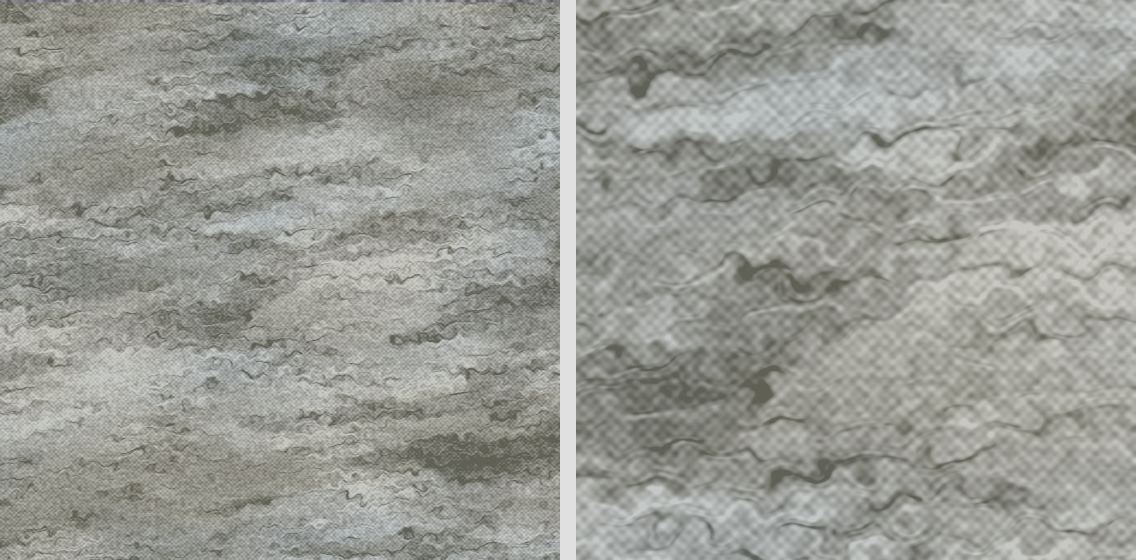
Left: the whole. Right: its middle third, enlarged.
This texture is drawn by a Shadertoy shader. Its source:

```glsl
const vec3 OLIVE_DARK = vec3(0.375, 0.378, 0.335);
const vec3 STONE_MID = vec3(0.595, 0.598, 0.574);
const vec3 PALE_LIGHT = vec3(0.775, 0.785, 0.770);
const vec3 COOL_SHIFT = vec3(-0.012, 0.002, 0.022);
const vec3 EDGE_VIOLET = vec3(0.50, 0.49, 0.54);

const float TILT = 0.13;                   // upward slant to the right, radians
const vec2 BAND_SCALE = vec2(2.8, 9.5);
const vec2 RIPPLE_SCALE = vec2(17.0, 46.0);
const vec2 JAG_SCALE = vec2(48.0, 64.0);
const vec2 GRAIN_SCALE = vec2(130.0, 185.0);
const float WEAVE_CYCLES = 128.0;
const float BASE_TONE = 0.628;
const float BROAD_CONTRAST = 0.19;
const float TROUGH_DEPTH = 0.120;
const float RELIEF_CONTRAST = 0.30;
const float CREASE_DEPTH = 0.09;
const float GRAIN_CONTRAST = 0.12;
const float WEAVE_CONTRAST = 0.048;
const float EDGE_HEIGHT = 0.004;

vec2 gradientAt(vec2 cell) {
    vec3 h = fract(cell.xyx * vec3(0.1031, 0.1030, 0.0973));
    h += dot(h, h.yzx + 33.33);
    float angle = 6.28318 * fract((h.x + h.y) * h.z);
    return vec2(cos(angle), sin(angle));
}

float gradientNoise(vec2 p) {
    vec2 i = floor(p);
    vec2 f = p - i;
    vec2 u = f * f * f * (f * (f * 6.0 - 15.0) + 10.0);
    vec2 e = vec2(1.0, 0.0);
    float low = mix(dot(gradientAt(i), f),
                    dot(gradientAt(i + e), f - e), u.x);
    float high = mix(dot(gradientAt(i + e.yx), f - e.yx),
                     dot(gradientAt(i + 1.0), f - 1.0), u.x);
    return mix(low, high, u.y);
}

float fbm(vec2 p, int octaves) {
    float sum = 0.0;
    float gain = 1.0;
    for (int i = 0; i < octaves; i++) {
        sum += gain * gradientNoise(p);
        p = mat2(1.98, 0.16, -0.16, 1.98) * p + vec2(17.3, 9.1);
        gain *= 0.5;
    }
    return sum;
}

void mainImage(out vec4 fragColor, in vec2 fragCoord) {
    vec2 uv = fragCoord / iResolution.xy;
    float c = cos(TILT);
    float s = sin(TILT);
    vec2 p = mat2(c, -s, s, c) * uv;

    // Gentle bending for the bands, small jags for their outlines
    vec2 bend = vec2(gradientNoise(p * vec2(4.0, 7.0) + 31.0),
                     gradientNoise(p * vec2(5.0, 8.0) + 57.0));
    vec2 jag = vec2(gradientNoise(p * JAG_SCALE + 71.0),
                    gradientNoise(p * JAG_SCALE + 97.0));

    // Broad light and ragged dark troughs
    vec2 bandPos = p * BAND_SCALE + bend * vec2(0.25, 0.35) + jag * vec2(0.06, 0.13);
    float broad = fbm(bandPos * vec2(0.8, 0.65) + 83.0, 4);
    float trough = smoothstep(0.06, 0.30, fbm(bandPos + 12.0, 5));

    // Broken ripples lit from above, stronger in some patches
    vec2 ripplePos = p * RIPPLE_SCALE + bend * vec2(0.3, 0.6) + jag * vec2(0.5, 0.9);
    float slope = fbm(ripplePos, 3) - fbm(ripplePos + vec2(0.05, 0.19), 3);
    float patches = smoothstep(-0.25, 0.3, fbm(p * vec2(4.0, 8.0) + 140.0, 2));
    float roughness = mix(0.40, 1.0, max(patches, 0.8 * trough));
    float crease = smoothstep(0.18, 0.45, -slope);

    // Tone: bands, shaded ends, relief, grain and a fine diagonal weave
    float tone = BASE_TONE + BROAD_CONTRAST * broad - TROUGH_DEPTH * trough;
    tone -= 0.045 * smoothstep(0.55, 1.0, uv.y);
    tone -= 0.030 * smoothstep(0.35, 0.0, uv.y);
    tone += roughness * (RELIEF_CONTRAST * slope - CREASE_DEPTH * crease);
    tone += GRAIN_CONTRAST * gradientNoise(uv * GRAIN_SCALE);
    vec2 weave = sin(6.28318 * WEAVE_CYCLES * uv);
    tone += WEAVE_CONTRAST * weave.x * weave.y;

    // Olive shadows, pale lights, drifting warm and cool tints
    vec3 color = mix(OLIVE_DARK, STONE_MID, clamp((tone - 0.37) / 0.22, 0.0, 1.0));
    color = mix(color, PALE_LIGHT, clamp((tone - 0.59) / 0.19, 0.0, 1.0));
    float coolness = 2.2 * fbm(p * vec2(2.2, 4.5) + 210.0, 3);
    color += COOL_SHIFT * clamp(coolness, -0.6, 1.0) * (1.0 - 0.6 * trough);

    // Thin speckled violet rim along the top
    float rim = smoothstep(1.0 - 1.5 * EDGE_HEIGHT, 1.0 - 0.5 * EDGE_HEIGHT, uv.y);
    vec3 rimColor = EDGE_VIOLET + 0.4 * gradientNoise(vec2(uv.x * 110.0, 5.5));
    color = mix(color, rimColor, 0.8 * rim);

    fragColor = vec4(clamp(color, 0.0, 1.0), 1.0);
}
```
